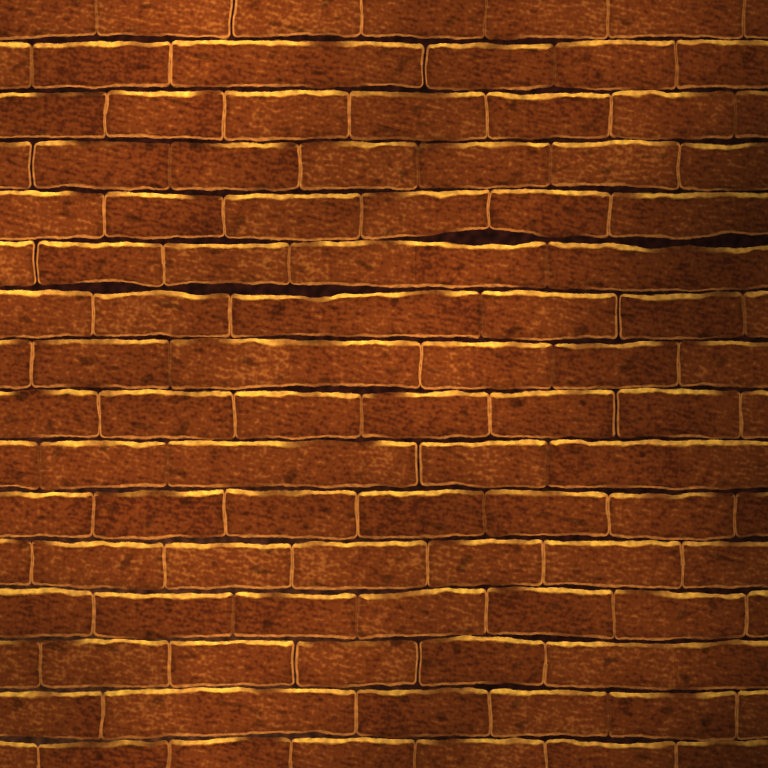
Reproduce this texture procedurally as a WebGL 1 fragment shader.

```glsl
precision highp float;

uniform vec2 u_resolution;

// Layout, in canvas units measured from the top left
const float ROW_HEIGHT = 0.0649;
const float BRICK_WIDTH = 0.1667;
const float FIRST_JOINT = 0.053;
const float EVEN_SHIFT = 0.29;
const float ODD_SHIFT = 0.78;
const float JOINT_JITTER = 0.10;
const float MISSING_JOINTS = 0.06;

// Half gaps, corner radius and lit rim widths
const float BED_GAP = 0.0021;
const float CORNER = 0.0075;
const float TOP_RIM = 0.0068;
const float BOTTOM_RIM = 0.0034;
const float SIDE_RIM = 0.0029;
const float ROUGHNESS = 0.0026;

// Deep cracks: joint index, start and end across the wall
const vec3 LEFT_CRACK = vec3(5.0, 0.03, 0.50);
const vec3 RIGHT_CRACK = vec3(4.0, 0.52, 1.04);
const float CRACK_GAP = 0.0046;

// Strength of the broad changes in light
const float BROAD_LIGHT = 0.36;
const float RIGHT_SHADE = 0.48;
const float FOOT_SHADE = 0.18;

const vec3 BRICK_DARK = vec3(0.31, 0.125, 0.05);
const vec3 BRICK_MID = vec3(0.45, 0.20, 0.07);
const vec3 BRICK_LIGHT = vec3(0.62, 0.33, 0.125);
const vec3 RIM_GOLD = vec3(0.98, 0.70, 0.24);
const vec3 RIM_ORANGE = vec3(0.79, 0.48, 0.20);
const vec3 GAP_DARK = vec3(0.15, 0.065, 0.045);
const vec3 GAP_DUSTY = vec3(0.27, 0.15, 0.09);

float hash(vec2 p) {
  return fract(sin(dot(p, vec2(127.1, 311.7))) * 43758.55);
}

vec2 gradient(vec2 cell) {
  float angle = 6.2832 * hash(cell);
  return vec2(cos(angle), sin(angle));
}

// Gradient noise, about -0.7 to 0.7
float noise(vec2 p) {
  vec2 i = floor(p), f = fract(p);
  vec2 w = f * f * f * (f * (f * 6.0 - 15.0) + 10.0);
  vec2 e = vec2(1.0, 0.0);
  float low = mix(dot(gradient(i), f), dot(gradient(i + e), f - e), w.x);
  float high = mix(dot(gradient(i + e.yx), f - e.yx),
                   dot(gradient(i + 1.0), f - 1.0), w.x);
  return mix(low, high, w.y);
}

float fbm(vec2 p) {
  float sum = 0.0, gain = 0.6;
  for (int i = 0; i < 4; i++) {
    sum += gain * noise(p);
    p = p * 2.1 + 7.3;
    gain *= 0.6;
  }
  return sum;
}

float crackGap(vec3 crack, float joint, float x) {
  float onJoint = 1.0 - step(0.5, abs(joint - crack.x));
  float span = smoothstep(crack.y, crack.y + 0.12, x)
             * (1.0 - smoothstep(crack.z - 0.03, crack.z, x));
  return onJoint * span * CRACK_GAP * (0.8 + 1.4 * noise(vec2(x * 17.0, joint + 0.4)));
}

// Clay with mottling and slanted tooling marks
vec3 clayColor(vec2 p, vec2 brick) {
  vec2 slant = vec2(p.x + 0.6 * p.y, p.y - 0.25 * p.x);
  float tone = 0.47 + 0.22 * (hash(brick) - 0.5) + 0.34 * fbm(p * 13.0)
             + 0.38 * noise(slant * vec2(70.0, 190.0)) + 0.28 * noise(p * 210.0);
  vec3 color = mix(BRICK_DARK, BRICK_MID, smoothstep(0.1, 0.5, tone));
  color = mix(color, BRICK_LIGHT, smoothstep(0.48, 0.9, tone));
  float pit = smoothstep(0.28, 0.5, noise(slant * vec2(34.0, 60.0)));
  return color * (1.0 - 0.25 * pit);
}

void main() {
  vec2 p = gl_FragCoord.xy / u_resolution;
  p.y = 1.0 - p.y;
  float pixel = 1.0 / min(u_resolution.x, u_resolution.y);

  // Uneven courses
  vec2 q = p;
  q.y += 0.007 * noise(p * vec2(4.0, 6.0)) + 0.003 * noise(p * vec2(28.0, 20.0));
  q.x += 0.004 * noise(p * vec2(18.0, 25.0) + 4.0);

  // Nearest bed joint and nearest upright joint
  float course = (q.y - FIRST_JOINT) / ROW_HEIGHT;
  float row = floor(course);
  float bed = floor(course + 0.5);
  float dy = (course - bed) * ROW_HEIGHT;
  float along = q.x / BRICK_WIDTH - mix(EVEN_SHIFT, ODD_SHIFT, mod(row, 2.0));
  float upright = floor(along + 0.5);
  float jitter = JOINT_JITTER * (hash(vec2(upright, row + 31.0)) - 0.5);
  float dx = (along - upright - jitter) * BRICK_WIDTH;
  float wear = hash(vec2(upright + 17.0, row));
  float missing = 1.0 - step(MISSING_JOINTS, wear);
  vec2 brick = vec2(upright - step(dx, 0.0), row);

  // Distance into the brick, rounded at corners and rough along the bed
  float bedGap = BED_GAP + 0.0042 * noise(vec2(p.x * 9.0, bed * 7.3 + 0.5))
               + crackGap(LEFT_CRACK, bed, p.x) + crackGap(RIGHT_CRACK, bed, p.x);
  float sideGap = mix(-0.0007, 0.0012, step(0.9, wear)) - missing * 3.0 * CORNER;
  vec2 inset = vec2(abs(dx) - sideGap, abs(dy) - bedGap);
  float edge = CORNER - length(max(CORNER - inset, 0.0))
             + max(min(inset.x, inset.y) - CORNER, 0.0);
  float onBed = smoothstep(-0.004, 0.004, inset.x - inset.y);
  edge += ROUGHNESS * mix(0.3, 1.0, onBed) * fbm(p * vec2(50.0, 75.0));

  // Lit rim: bold above, thin below, faint or missing at the sides
  float above = step(0.0, dy);
  float rimWidth = mix(SIDE_RIM, mix(BOTTOM_RIM, TOP_RIM, above), onBed);
  rimWidth *= 1.0 + 0.6 * noise(vec2(p.x * 32.0, bed * 5.3 + above));
  float patchy = smoothstep(-0.45, 0.1, noise(vec2(p.x * 13.0, bed * 3.7 + above)));
  float strength = mix(mix(0.1, 0.8, smoothstep(0.1, 0.6, wear)),
                       patchy * mix(0.75, 1.0, above), onBed);
  float rim = strength * (1.0 - smoothstep(rimWidth * 0.6, rimWidth + pixel, edge));
  float gold = clamp(onBed * above * (0.8 + 0.7 * noise(p * 23.0)), 0.0, 1.0);

  vec3 color = clayColor(p, brick);
  color *= mix(0.85, 1.0, smoothstep(0.0, 2.0 * CORNER, edge));
  vec3 rimColor = mix(RIM_ORANGE, RIM_GOLD, gold) * (1.0 + 0.3 * noise(p * 130.0));
  color = mix(color, rimColor, rim);
  float dust = smoothstep(0.45, 0.9, p.y) * (1.0 - smoothstep(0.25, 0.7, p.x));
  vec3 gapColor = mix(GAP_DARK, GAP_DUSTY, dust) * (1.0 + 0.7 * noise(p * 90.0));
  color = mix(gapColor, color, smoothstep(-pixel, pixel, edge));

  // Broad pools of light, fading to the right and the foot of the wall
  float light = 1.12 + BROAD_LIGHT * noise(p * 3.2 + 1.7)
              - RIGHT_SHADE * smoothstep(0.6, 1.05, p.x)
              - FOOT_SHADE * smoothstep(0.6, 1.0, p.y);
  gl_FragColor = vec4(color * light, 1.0);
}
```
